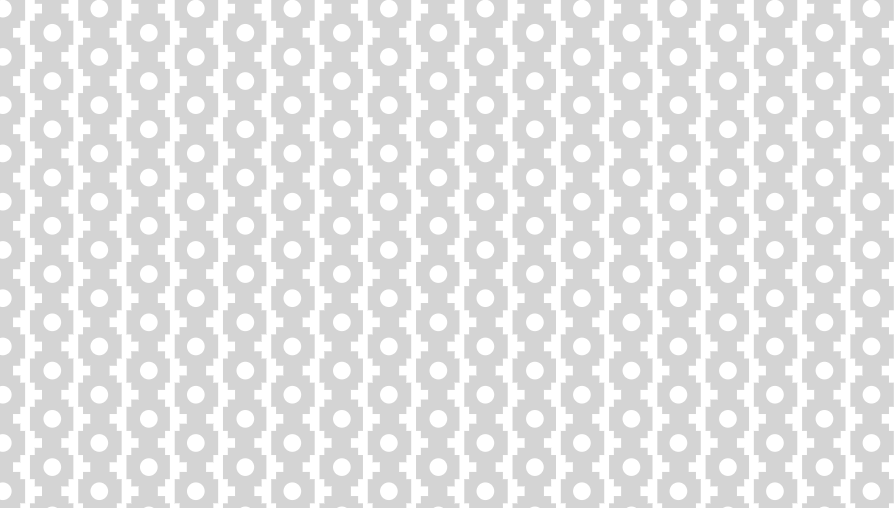
Give the GLSL for this pattern, as a Shadertoy shader.

```glsl
// Half-drop columns of stepped grey medallions with white dots and zigzag gaps.

// Lengths are in canvas heights here
const float PITCH = 0.095;
const vec2 ORIGIN = vec2(0.0067, 0.0330);

// Lengths are in repeats from here on
const vec2 WIDE_STEP = vec2(0.45, 0.25);
const vec2 MIDDLE_STEP = vec2(0.35, 0.40);
const vec2 NECK = vec2(0.20, 0.60);
const float DOT_RADIUS = 0.183;
const float DOT_SHIFT = 0.013;

const vec3 GREY = vec3(0.83);
const vec3 WHITE = vec3(1.0);

float boxDistance(vec2 p, vec2 halfSize) {
    vec2 d = abs(p) - halfSize;
    return max(d.x, d.y);
}

// Three stacked boxes; the neck joins one medallion to the next
float medallionDistance(vec2 p) {
    float steps = min(boxDistance(p, WIDE_STEP), boxDistance(p, MIDDLE_STEP));
    return min(steps, boxDistance(p, NECK));
}

float coverage(float signedDistance, float pixel) {
    return clamp(0.5 - signedDistance / pixel, 0.0, 1.0);
}

void mainImage(out vec4 fragColor, in vec2 fragCoord) {
    float pixel = 1.0 / (iResolution.y * PITCH);
    vec2 grid = (fragCoord / iResolution.y - ORIGIN) / PITCH;

    // Every other column drops by half a repeat
    float column = floor(grid.x + 0.5);
    float odd = mod(column, 2.0);
    grid.y -= 0.5 * odd;
    vec2 cell = fract(grid + 0.5) - 0.5;

    // Dots lean slightly to alternate sides from column to column
    vec2 dotCentre = vec2(mix(-DOT_SHIFT, DOT_SHIFT, odd), 0.0);
    float dotDistance = length(cell - dotCentre) - DOT_RADIUS;

    vec3 color = mix(WHITE, GREY, coverage(medallionDistance(cell), pixel));
    color = mix(color, WHITE, coverage(dotDistance, pixel));
    fragColor = vec4(color, 1.0);
}
```
